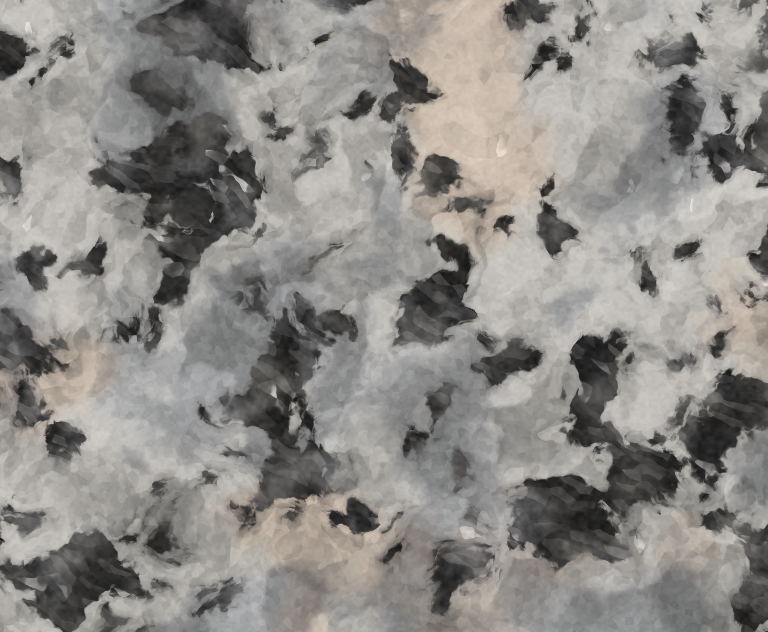
Give the GLSL for this texture, as a Shadertoy shader.

```glsl
// Polished granite: pale feldspar and grey quartz with clumps of dark mica.

vec2 hash2(vec2 p) {
    vec3 q = fract(p.xyx * vec3(0.1031, 0.1030, 0.0973));
    q += dot(q, q.yzx + 33.33);
    return fract((q.xx + q.yz) * q.zy);
}

mat2 rotate(float a) {
    return mat2(cos(a), sin(a), -sin(a), cos(a));
}

float noise(vec2 p) {
    vec2 i = floor(p), f = fract(p);
    f = f * f * (3.0 - 2.0 * f);
    return mix(mix(hash2(i).x, hash2(i + vec2(1, 0)).x, f.x),
               mix(hash2(i + vec2(0, 1)).x, hash2(i + vec2(1, 1)).x, f.x), f.y);
}

float fbm(vec2 p) {
    float sum = 0.0, amp = 0.5;
    for (int i = 0; i < 5; i++) {
        sum += amp * noise(p);
        p = rotate(0.6) * p * 2.03 + 17.3;
        amp *= 0.5;
    }
    return sum / 0.97;
}

// Crystal facets: a soft-edged Voronoi mosaic of random tones, 0 to 1
float facets(vec2 p) {
    vec2 cell = floor(p);
    float tone = 0.0, total = 0.0;
    for (int y = -1; y <= 1; y++)
    for (int x = -1; x <= 1; x++) {
        vec2 id = cell + vec2(x, y);
        vec2 r = p - id - hash2(id);
        float w = exp(-26.0 * dot(r, r));
        tone += w * hash2(id + 71.0).y;
        total += w;
    }
    return tone / total;
}

// Signed distance to ragged grains scattered on a grid of the given size
float grains(vec2 p, float size, float chance) {
    vec2 g = p / size;
    float seed = floor(size * 1000.0), d = 1.0;
    for (int y = -1; y <= 1; y++)
    for (int x = -1; x <= 1; x++) {
        vec2 id = floor(g) + vec2(x, y);
        vec2 pick = hash2(id + seed + 57.0);
        if (pick.x > chance) continue;
        vec2 radii = vec2(0.27, 0.17) + vec2(0.22, 0.13) * hash2(id + seed + 91.0);
        vec2 r = rotate(-0.7 - 1.8 * (pick.y - 0.5)) * (g - id - hash2(id + seed));
        d = min(d, (length(r / radii) - 1.0) * radii.y);
    }
    return size * (d + 0.6 * (fbm(g * 3.2 + seed) - 0.5));
}

void mainImage(out vec4 fragColor, in vec2 fragCoord) {
    vec2 p = fragCoord / iResolution.y + 3.0;
    vec2 warp = vec2(fbm(p * 9.0), fbm(p * 9.0 + 40.0)) - 0.5;
    vec2 q = rotate(-0.8) * (p + 0.09 * warp) * vec2(1.0, 0.9);
    q.x *= 0.75;

    // Pale ground: facets at three scales over broad light and shade
    float coarse = facets(q * 16.0);
    float fine = facets(q * 42.0 + 9.0);
    float tiny = facets(p * 88.0 + 2.0 * warp);
    float tone = 0.71 + 0.15 * (coarse - 0.5) + 0.12 * (fine - 0.5)
               + 0.07 * (tiny - 0.5) + 0.28 * (fbm(p * 5.0 + 7.0) - 0.5);
    float quartz = smoothstep(0.50, 0.68, fbm(q * 7.0 + 23.0));
    tone -= 0.17 * quartz * (0.6 + 0.6 * fine);
    tone = min(tone, 0.74 + 0.4 * (tone - 0.74));
    tone += 0.035 * (noise(p * 210.0) - 0.5);

    // Warm feldspar, cool quartz, faint pink stains
    vec3 color = tone * mix(vec3(1.015, 1.0, 0.972), vec3(0.995, 1.0, 1.005), quartz);
    float stain = smoothstep(0.56, 0.72, fbm(p * 3.5 + 61.0));
    color *= mix(vec3(1), vec3(1.04, 0.98, 0.93), stain);

    // Dark mica: large clumps, small grains and specks
    vec2 m = p + 0.12 * warp;
    float d = min(grains(m, 0.22, 0.54), min(grains(m, 0.09, 0.20), grains(m, 0.045, 0.11)));
    d += 0.010 * (fine - 0.5) + 0.006 * (tiny - 0.5);
    color *= 1.0 - 0.22 * smoothstep(0.022, 0.0, d) * fbm(p * 22.0);

    // Flaky sheen and rare glints inside the mica
    vec2 flakes = rotate(0.5) * (p + 0.05 * warp) * vec2(34.0, 75.0);
    float sheen = facets(flakes);
    float dark = 0.13 + 0.15 * sheen * sheen + 0.20 * smoothstep(0.42, 0.75, fbm(p * 16.0 + 5.0))
               + 0.07 * (noise(p * 150.0) - 0.5);
    dark += 0.35 * smoothstep(0.93, 1.0, sheen) * smoothstep(0.5, 0.8, noise(p * 60.0));
    vec3 mica = dark * mix(vec3(1.02, 1.0, 0.96), vec3(1.0, 0.99, 1.0), coarse);
    float cover = smoothstep(0.005, -0.006, d) * mix(0.72, 1.0, smoothstep(0.3, 0.55, fbm(p * 8.0 + 31.0)));
    color = mix(color, mica, cover);

    // Small bright reflections on the pale crystals
    float glint = smoothstep(0.95, 1.0, facets(q * 60.0 + 5.0)) * smoothstep(0.72, 0.85, noise(p * 24.0));
    color += 0.16 * glint * (1.0 - cover);

    fragColor = vec4(clamp(color, 0.0, 1.0), 1.0);
}
```
